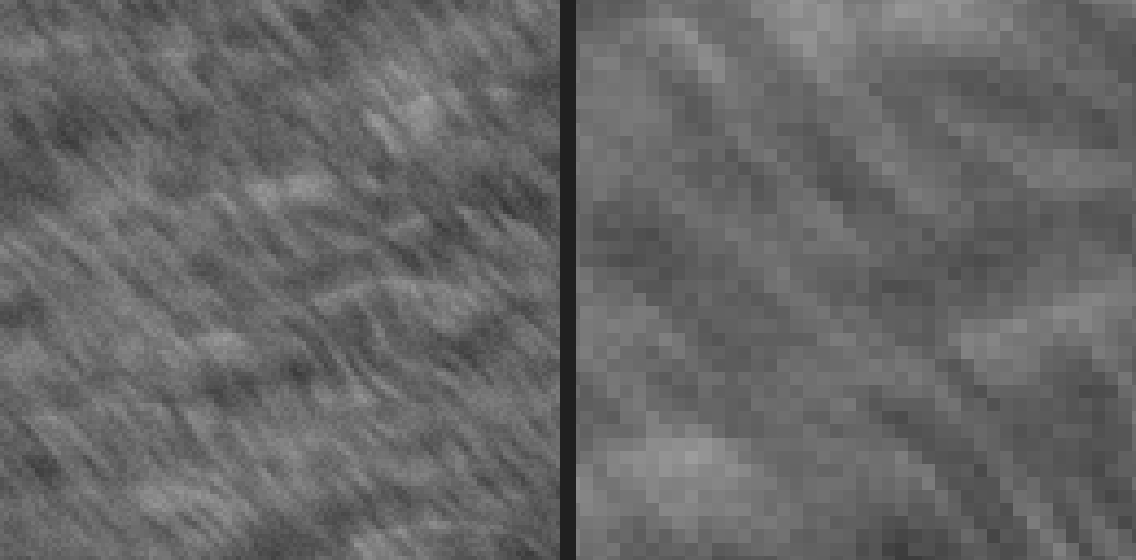
Left: the whole. Right: its middle third, enlarged.
Give the GLSL for this texture, as a Shadertoy shader.

```glsl
// Grey wind-combed water: slanted swells, curling crests and fine streaks in coarse square cells.

float hash(vec2 p) {
    vec3 q = fract(p.xyx * 0.1031);
    q += dot(q, q.yzx + 33.33);
    return fract((q.x + q.y) * q.z);
}

// Value noise centred on zero
float noise(vec2 p) {
    vec2 i = floor(p), f = fract(p);
    f = f * f * (3.0 - 2.0 * f);
    float low = mix(hash(i), hash(i + vec2(1, 0)), f.x);
    float high = mix(hash(i + vec2(0, 1)), hash(i + vec2(1, 1)), f.x);
    return mix(low, high, f.y) - 0.5;
}

// Coordinates along and across a direction given in degrees
vec2 turned(vec2 p, float degrees) {
    float a = radians(degrees);
    return vec2(dot(p, vec2(cos(a), sin(a))), dot(p, vec2(-sin(a), cos(a))));
}

// Bowed crest: sharp upper edge, soft lower side, dark trough above
float crest(vec2 p, float seed) {
    float bend = p.x < 0.0 ? 0.9 : 1.0 + 1.2 * hash(vec2(seed, 7.0));
    float depth = -bend * p.x * p.x - p.y;
    float width = mix(0.04, 0.012, smoothstep(-0.12, 0.14, p.x));
    float foam = smoothstep(-0.012, 0.008, depth) * exp(-max(depth, 0.0) / width);
    float trough = exp(-pow((depth + 0.05) / 0.03, 2.0));
    float span = smoothstep(-0.36, -0.08, p.x) * smoothstep(0.27, 0.08, p.x);
    return span * (foam - 0.35 * trough);
}

void mainImage(out vec4 fragColor, in vec2 fragCoord) {
    vec2 cell = floor(fragCoord / iResolution.xy * 128.0);
    vec2 p = (cell + 0.5) / 128.0;
    vec2 warped = p + 0.035 * vec2(noise(p * 6.0 + 11.0), noise(p * 6.0 + 47.0));

    // Broad swells rising to the right
    vec2 swell = turned(warped, 24.0) + 5.0;
    float tone = 0.408 + 0.035 * (p.y - 0.5) - 0.03 * p.x * (1.0 - p.y);
    tone += 0.15 * noise(swell * vec2(3.0, 10.0));
    tone += 0.11 * noise(turned(warped, 12.0) * vec2(9.0, 24.0) + 80.0);

    // Scattered crests
    float foam = 0.0;
    for (float i = 0.0; i < 9.0; i++) {
        vec2 peak = vec2(hash(vec2(i, 3.0)) * 1.1, (i + 0.2 + 0.6 * hash(vec2(i, 19.0))) / 9.0);
        foam += crest(warped - peak, i) * (0.4 + 0.6 * hash(vec2(i, 31.0)));
    }
    tone += 0.12 * foam * (1.0 + 0.9 * noise(p * 30.0));

    // Fine streaks falling to the right, stronger on the foam
    vec2 comb = turned(warped, -47.0) + 9.0;
    float streak = noise(comb * vec2(17.0, 62.0));
    float fleck = smoothstep(0.22, 0.46, noise(comb * vec2(13.0, 44.0) + 30.0));
    tone += streak * (0.15 + 0.1 * clamp(foam, 0.0, 1.0));
    tone += 0.075 * fleck * smoothstep(-0.1, 0.3, noise(p * 7.0 + 60.0));

    // Grain of single cells
    tone += 0.065 * (hash(cell + 200.0) - 0.5);

    fragColor = vec4(vec3(clamp(tone, 0.2, 0.8)), 1.0);
}
```
